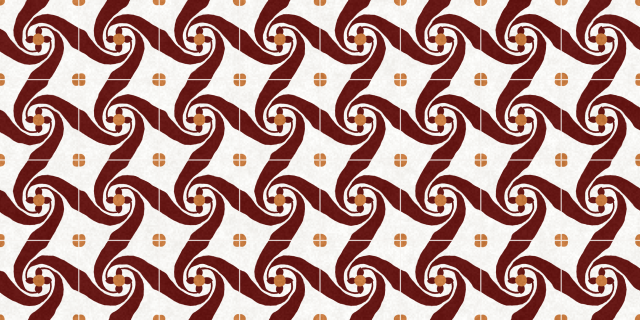
Reproduce this pattern procedurally as a WebGL 1 fragment shader.

```glsl
precision highp float;
// Cement tiles: four-armed maroon pinwheels around ochre flowers, with ochre corner dots.
uniform vec2 u_resolution;

#define ROWS 3.98
#define GROUT_HALF 0.007
#define DISC_RADIUS 0.073
#define DOT_RADIUS 0.076
#define ARM_TURN 3.1
#define EDGE_WOBBLE 0.012
#define WEAR 0.10
#define MAROON vec3(0.395, 0.088, 0.078)
#define OCHRE vec3(0.78, 0.48, 0.25)
#define CHALK vec3(0.968, 0.965, 0.955)

const int ARM_STEPS = 16;

float hash(vec2 p) {
  p = fract(p * vec2(0.1031, 0.1137));
  p += dot(p, p.yx + 33.33);
  return fract((p.x + p.y) * p.x * 17.0);
}

float noise(vec2 p) {
  vec2 i = floor(p), f = fract(p);
  f = f * f * (3.0 - 2.0 * f);
  return mix(mix(hash(i), hash(i + vec2(1.0, 0.0)), f.x),
             mix(hash(i + vec2(0.0, 1.0)), hash(i + 1.0), f.x), f.y);
}

float fbm(vec2 p) {
  return 0.55 * noise(p) + 0.3 * noise(p * 2.1 + 7.0) + 0.15 * noise(p * 4.3 + 19.0);
}

// Arm centre line: from the middle of the lower side, winding in to a petal tip
vec2 armPoint(float turn) {
  float radius = 0.355 - 0.069 * turn + 0.145 * exp(-3.5 * turn);
  return radius * vec2(sin(turn), -cos(turn));
}

float armHalfWidth(float turn) {
  float taper = max(0.0, 1.0 - turn * turn / 4.84);
  return 0.011 + 0.067 * taper + 0.047 * exp(-4.0 * turn);
}

// Tapered stroke built from short capsules
float armDistance(vec2 p) {
  float d = 1.0;
  vec2 a = armPoint(0.0);
  float wa = armHalfWidth(0.0);
  for (int i = 1; i <= ARM_STEPS; i++) {
    float turn = ARM_TURN * float(i) / float(ARM_STEPS);
    vec2 b = armPoint(turn);
    float wb = armHalfWidth(turn);
    vec2 ab = b - a;
    float h = clamp(dot(p - a, ab) / dot(ab, ab), 0.0, 1.0);
    d = min(d, length(p - a - ab * h) - mix(wa, wb, h));
    a = b;
    wa = wb;
  }
  return d;
}

// Pointed petal: overlap of two circles
float petalDistance(vec2 p) {
  return length(vec2(abs(p.x) + 0.0275, p.y - 0.1)) - 0.0705;
}

// Four arms, their continuations across the tile sides, and four petals
float maroonDistance(vec2 p) {
  float d = 1.0;
  for (int k = 0; k < 4; k++) {
    d = min(d, armDistance(p));
    d = min(d, armDistance(vec2(0.0, -1.0) - p));
    d = min(d, petalDistance(p));
    p = vec2(-p.y, p.x);
  }
  return d;
}

float cornerDotDistance(vec2 p) {
  vec2 c = 0.5 - abs(p);
  float lobes = abs(sin(2.0 * atan(c.y, c.x + 1e-5)));
  return length(c) - DOT_RADIUS - 0.013 * lobes;
}

float coverage(float d, float px) {
  return 1.0 - smoothstep(-0.7 * px, 0.7 * px, d);
}

void main() {
  float px = ROWS / u_resolution.y;
  vec2 pos = (gl_FragCoord.xy - 0.5 * u_resolution) * px + 8.0;
  vec2 tile = floor(pos);
  vec2 cell = fract(pos) - 0.5;

  // Hand-poured outlines
  vec2 wobble = vec2(noise(pos * 13.0), noise(pos * 13.0 + 41.0)) - 0.5;
  vec2 p = cell + EDGE_WOBBLE * wobble;

  // Pigments with cloudy wear, fine grain and a slight tone shift per tile
  float cloud = fbm(pos * 8.0) - 0.5;
  float grain = noise(pos * 50.0) - 0.5;
  float tone = hash(tile + 3.0) - 0.5;
  vec3 chalk = CHALK + vec3(0.8, 0.9, 1.0) * (0.06 * cloud + 0.05 * grain);
  vec3 maroon = MAROON + vec3(0.8, 0.7, 0.7) * WEAR * (0.4 * cloud + 0.5 * grain + 0.15 * tone);
  vec3 ochre = OCHRE + WEAR * (cloud + 0.6 * grain);

  vec3 color = mix(chalk, maroon, coverage(maroonDistance(p), px));
  float ochreShape = min(length(p) - DISC_RADIUS, cornerDotDistance(p));
  color = mix(color, ochre, coverage(ochreShape, px));

  // Thin pale joints
  vec2 toSide = 0.5 - abs(cell);
  float joint = min(toSide.x, toSide.y);
  color = mix(color, vec3(0.965, 0.955, 0.945), 0.9 * coverage(joint - GROUT_HALF, px));

  gl_FragColor = vec4(clamp(color, 0.0, 1.0), 1.0);
}
```
